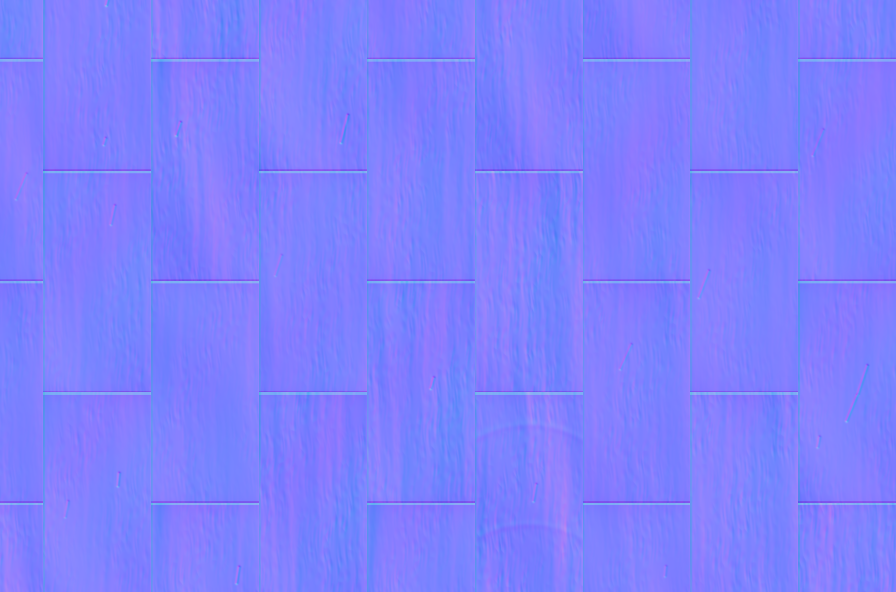
Give the GLSL for this texture map, as a Shadertoy shader.

```glsl
// Tangent-space normal map of staggered vertical wood planks with grain, nicks and saw arcs.

// Layout, in units of canvas height
const vec2  PLANK_SIZE    = vec2(0.1822, 0.3745);
const float FIRST_COLUMN  = 0.0730;
const float EVEN_BASE     = 0.3371;
const float ODD_BASE      = 0.1511;

// Seam slopes and widths
const float SIDE_WIDTH    = 0.0030;
const float END_WIDTH     = 0.0042;
const float SIDE_SLOPE    = 0.20;
const float END_SLOPE     = 0.40;
const float BEVEL_SLOPE   = 0.10;
const float BEVEL_REACH   = 0.013;
const float SEAM_SHADE    = 0.07;

// Surface relief
const float SWELL_HEIGHT  = 0.0015;
const float WAVE_SLOPE    = 0.065;
const float FLECK_DEPTH   = 0.00024;
const float PORE_DEPTH    = 0.00026;
const float NICK_DEPTH    = 0.0013;
const float NICK_WIDTH    = 0.0023;
const float NICK_CHANCE   = 0.25;
const int   NICK_SLOTS    = 3;
const vec2  SAWN_PLANK    = vec2(4.0, -1.0);
const float SAW_RADIUS    = 0.18;
const float SAW_SPACING   = 0.168;
const float SAW_HEIGHT    = 0.0004;
const vec2  BASE_TILT     = vec2(-0.010, 0.006);
const float PLANK_TILT    = 0.035;
const float SAMPLE_STEP   = 0.0013;

vec2 hash2(vec2 p) {
    vec2 k = vec2(dot(p, vec2(127.1, 311.7)), dot(p, vec2(269.5, 183.3)));
    return fract(sin(k) * 43758.5453);
}

// Distance to the nearest jittered cell point
float cellular(vec2 p) {
    vec2 cell = floor(p), f = fract(p);
    float nearest = 2.0;
    for (int y = -1; y <= 1; y++)
    for (int x = -1; x <= 1; x++) {
        vec2 o = vec2(x, y);
        nearest = min(nearest, length(o + hash2(cell + o) - f));
    }
    return nearest;
}

float segmentDistance(vec2 p, vec2 halfSpan) {
    float t = clamp(dot(p, halfSpan) / dot(halfSpan, halfSpan), -1.0, 1.0);
    return length(p - halfSpan * t);
}

float bell(float x) { return exp(-x * x); }

// Slow warping of a whole plank
float swell(vec2 p, float seed) {
    return sin(p.x * 25.0 + seed + 2.0 * sin(p.y * 9.0 + seed))
         + sin(p.y * 16.0 + seed * 2.0 + sin(p.x * 30.0));
}

// Long streaks running with the grain, fading in and out
float streaks(vec2 p, float seed) {
    float h = 0.0, freq = 34.0;
    for (int i = 0; i < 5; i++) {
        float n = float(i);
        float bend = 1.3 * sin(p.y * (5.0 + 3.0 * n) + seed * (n + 1.0));
        float fade = 0.5 + 0.5 * sin(p.x * (21.0 + 9.0 * n) + p.y * (4.0 + 2.0 * n) + seed * (n + 2.0));
        h += fade * sin(p.x * freq + seed * (2.0 * n + 1.0) + bend) / freq;
        freq *= 1.83;
    }
    return h;
}

// Short slanted dents scattered over a plank
float nicks(vec2 p, vec2 id) {
    float h = 0.0;
    for (int i = 0; i < NICK_SLOTS; i++) {
        vec2 key = id + 17.3 * float(i + 1);
        vec2 pick = hash2(key), shape = hash2(key + 5.7);
        vec2 centre = PLANK_SIZE * (0.12 + 0.76 * hash2(key + 9.1));
        vec2 span = vec2(0.1 + 0.35 * shape.x, 1.0) * mix(0.005, 0.024, shape.y);
        float d = segmentDistance(p - centre, span);
        h += step(pick.x, NICK_CHANCE) * (0.5 + 0.5 * pick.y) * bell(d / NICK_WIDTH);
    }
    return h;
}

// Curved ridges left by a round blade
float sawArcs(vec2 p) {
    float h = 0.0;
    for (int i = 0; i < 2; i++) {
        vec2 centre = vec2(0.5 * PLANK_SIZE.x, 0.1395 - SAW_SPACING * float(i));
        float d = length(p - centre) - SAW_RADIUS;
        h += step(centre.y, p.y) * bell(d / 0.006);
    }
    return h;
}

float woodHeight(vec2 p, vec2 id) {
    vec2 rnd = hash2(id + 3.1);
    float seed = 20.0 * rnd.x, wear = rnd.y * rnd.y;
    float rough = 0.6 + 0.6 * wear + 0.4 * sin(p.x * 40.0 + seed + 2.0 * sin(p.y * 13.0));
    vec2 w = p + vec2(0.002 * sin(p.y * 60.0 + seed), 0.0);
    float h = SWELL_HEIGHT * swell(p, seed) + WAVE_SLOPE * (0.45 + 0.9 * wear) * streaks(p, seed);
    h -= FLECK_DEPTH * rough * smoothstep(0.5, 0.0, cellular(w * vec2(125.0, 17.0) + seed));
    h -= PORE_DEPTH * rough * smoothstep(0.45, 0.0, cellular(w * vec2(70.0, 36.0) - seed));
    h -= NICK_DEPTH * nicks(p, id);
    if (distance(id, SAWN_PLANK) < 0.5) h += SAW_HEIGHT * sawArcs(p);
    return h;
}

// Pixel coverage of a strip of the given width along an edge
float strip(float d, float width) { return clamp((width - d) * iResolution.y + 0.5, 0.0, 1.0); }

void mainImage(out vec4 fragColor, in vec2 fragCoord) {
    vec2 uv = fragCoord / iResolution.y;
    // Plank index, and distances from its lower left and upper right
    float column = floor((uv.x - FIRST_COLUMN) / PLANK_SIZE.x);
    float base = mod(column, 2.0) < 0.5 ? EVEN_BASE : ODD_BASE;
    vec2 id = vec2(column, floor((uv.y - base) / PLANK_SIZE.y));
    vec2 p = uv - vec2(FIRST_COLUMN, base) - id * PLANK_SIZE, q = PLANK_SIZE - p;
    // Relief gradient
    vec2 e = vec2(SAMPLE_STEP, 0.0);
    vec2 tilt = BASE_TILT + PLANK_TILT * (hash2(id + 8.3) - 0.5);
    tilt -= vec2(woodHeight(p + e.xy, id) - woodHeight(p - e.xy, id),
                 woodHeight(p + e.yx, id) - woodHeight(p - e.yx, id)) / (2.0 * SAMPLE_STEP);
    // Hard seams, then soft bevels
    float side = strip(p.x, SIDE_WIDTH), top = strip(q.y, END_WIDTH), foot = strip(p.y, 0.6 * END_WIDTH);
    tilt += vec2(SIDE_SLOPE * (0.4 * strip(q.x, 0.6 * SIDE_WIDTH) - side), 0.13 * side);
    tilt.y += END_SLOPE * (1.15 * top - 0.8 * foot);
    tilt.y -= BEVEL_SLOPE * (exp(-q.y / BEVEL_REACH) + 0.5 * exp(-p.y / BEVEL_REACH));
    tilt.x += 0.5 * BEVEL_SLOPE * (exp(-q.x / BEVEL_REACH) - exp(-p.x / BEVEL_REACH));

    vec3 normal = normalize(vec3(tilt, 1.0));
    normal.z -= SEAM_SHADE * max(side, max(0.3 * top, foot));
    fragColor = vec4(0.5 + 0.5 * normal, 1.0);
}
```
